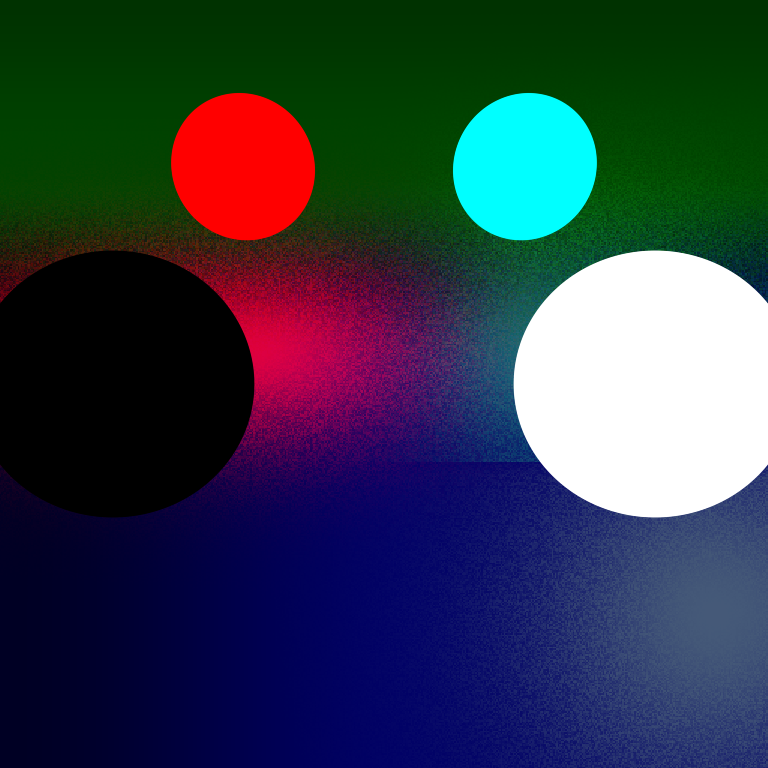
Give the GLSL for this background, as a Shadertoy shader.

```glsl
// Four flat spheres in a dark green and blue room with grainy coloured glows.
#define GRAIN_CELLS 512.0
#define GRAIN_AMOUNT 1.6
#define STRETCH 1.06
#define SMALL_RADIUS 0.0920
#define LARGE_RADIUS 0.1738
#define FLOOR_EDGE 0.398
#define CEILING_GREEN vec3(0.0, 0.26, 0.0)
#define RED_GLOW vec3(0.87, 0.0, -0.05)
#define TEAL_GLOW vec3(0.05, 0.40, 0.07)
#define GREY_GLOW vec3(0.27, 0.35, 0.07)

// Sine-free hash, one value per grain cell and seed
float hash(vec2 cell, float seed) {
    vec3 h = fract(vec3(cell.xyx + seed * 17.3) * 0.1031);
    h += dot(h, h.yzx + 33.33);
    return fract((h.x + h.y) * h.z);
}

// Soft elliptical light with separate left and right widths
float glow(vec2 p, vec2 centre, float left, float right, float height) {
    vec2 d = p - centre;
    d /= vec2(d.x < 0.0 ? left : right, height);
    return exp(-dot(d, d));
}

// Grain is strongest where a light is half faded
float grainy(float light, vec2 p, float seed) {
    float h = hash(floor(p * GRAIN_CELLS), seed) - 0.5;
    return light + GRAIN_AMOUNT * h * light * (1.0 - light);
}

// Sphere outline, stretched away from the view centre by perspective
float sphereMask(vec2 p, vec2 centre, float radius, float pixel) {
    vec2 axis = normalize(centre - 0.5);
    vec2 d = p - centre;
    vec2 q = vec2(dot(d, axis) / STRETCH, dot(d, vec2(-axis.y, axis.x)));
    return 1.0 - smoothstep(-0.6 * pixel, 0.6 * pixel, length(q) - radius);
}

vec3 room(vec2 p) {
    // Blue floor and green ceiling meet on the back wall
    float blue = mix(0.14, 0.40, smoothstep(0.0, 0.55, p.x));
    blue *= 1.0 - grainy(smoothstep(0.50, 0.78, p.y), p, 1.0);
    float green = grainy(smoothstep(0.60, 0.76, p.y), p, 2.0);
    green *= 1.0 - 0.25 * smoothstep(0.80, 1.0, p.y) * p.y;
    vec3 col = vec3(0.0, 0.0, blue) + CEILING_GREEN * green;

    // Coloured light thrown by the spheres
    float red = glow(p, vec2(0.33, 0.544), 0.40, 0.22, 0.12);
    float teal = glow(p, vec2(0.70, 0.55), 0.13, 0.30, 0.16);
    float grey = glow(p, vec2(0.93, 0.20), 0.24, 0.30, 0.26);
    teal *= step(FLOOR_EDGE, p.y);
    grey *= 1.0 - smoothstep(FLOOR_EDGE - 0.02, FLOOR_EDGE + 0.02, p.y);
    col += RED_GLOW * grainy(red, p, 3.0);
    col += TEAL_GLOW * grainy(teal, p, 4.0);
    col += GREY_GLOW * grainy(grey, p, 5.0);
    return clamp(col, 0.0, 1.0);
}

void mainImage(out vec4 fragColor, in vec2 fragCoord) {
    float pixel = 1.0 / iResolution.y;
    vec2 p = (fragCoord - 0.5 * iResolution.xy) * pixel + 0.5;
    vec3 col = room(p);

    // Mirrored pairs: small upper spheres, then large middle spheres
    for (int i = 0; i < 2; i++) {
        float side = float(i) * 2.0 - 1.0;
        vec3 smallColour = i == 0 ? vec3(1.0, 0.0, 0.0) : vec3(0.0, 1.0, 1.0);
        vec2 smallCentre = vec2(0.5 + side * 0.1835, 0.783);
        vec2 largeCentre = vec2(0.5 + side * 0.353, 0.5);
        col = mix(col, smallColour, sphereMask(p, smallCentre, SMALL_RADIUS, pixel));
        col = mix(col, vec3(float(i)), sphereMask(p, largeCentre, LARGE_RADIUS, pixel));
    }
    fragColor = vec4(col, 1.0);
}
```
